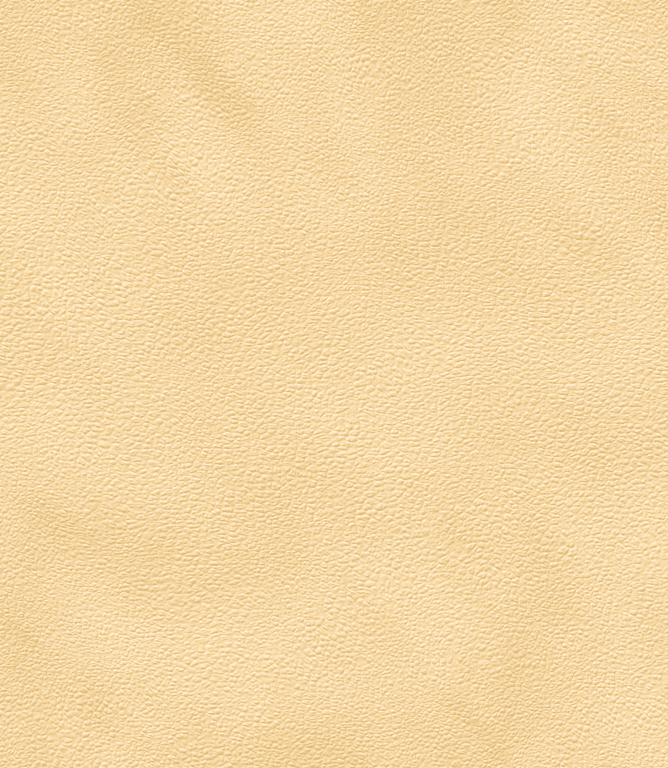
A Shadertoy shader for this texture:

```glsl
// Cream leather: fine embossed wrinkled grain with soft mottling and faint diagonal folds.

#define SHADE vec3(0.877, 0.735, 0.48)
#define BASE vec3(0.967, 0.847, 0.642)
#define SHINE vec3(1.0, 0.937, 0.815)
#define COARSE_CELLS vec2(84.0, 140.0)
#define FINE_CELLS vec2(142.0, 196.0)
#define LIGHT_STEP vec2(-0.0009, 0.0021)
#define RELIEF_GAIN 0.43
#define MOTTLE_GAIN 0.11
#define FOLD_GAIN 0.08

vec2 hash2(vec2 p) {
    vec3 q = fract(p.xyx * vec3(0.1031, 0.1030, 0.0973));
    q += dot(q, q.yzx + 33.33);
    return fract((q.xx + q.yz) * q.zy);
}

// Layered sines, each turned and bent by the other axis; roughly -1 to 1.
float layeredSines(vec2 p) {
    const mat2 turn = mat2(0.80, 0.60, -0.60, 0.80);
    float sum = 0.0, amplitude = 0.5;
    for (int i = 0; i < 5; i++) {
        p = turn * p * 1.7 + 1.3;
        sum += amplitude * sin(p.x + 1.4 * sin(p.y));
        amplitude *= 0.62;
    }
    return sum;
}

// Cellular height: rounded pebbles parted by creases.
float pebbleHeight(vec2 p) {
    vec2 cell = floor(p), local = p - cell;
    float nearest = 9.0, second = 9.0;
    for (int y = -1; y <= 1; y++) {
        for (int x = -1; x <= 1; x++) {
            vec2 offset = vec2(x, y);
            float d = length(offset + hash2(cell + offset) - local);
            second = min(second, max(nearest, d));
            nearest = min(nearest, d);
        }
    }
    return smoothstep(0.0, 0.6, second - nearest) - 0.4 * nearest;
}

// Slope towards the light: positive on lit flanks, negative in shadow.
float relief(vec2 p, vec2 cells) {
    return pebbleHeight(p * cells) - pebbleHeight((p + LIGHT_STEP) * cells);
}

void mainImage(out vec4 fragColor, in vec2 fragCoord) {
    vec2 p = fragCoord / iResolution.y;

    // Bend the grain so its direction wanders
    vec2 bend = vec2(layeredSines(p * 3.0 + 4.0), layeredSines(p * 3.0 + 17.0));
    vec2 jitter = vec2(layeredSines(p * 21.0), layeredSines(p * 21.0 + 9.0));
    vec2 skin = p + 0.016 * bend + 0.0028 * jitter + 5.0;

    // Coarse, wide wrinkles across the middle; finer grain elsewhere
    float patches = layeredSines(p * 4.0 + 31.0);
    float band = exp(-pow((p.y - 0.5 + 0.06 * patches) / 0.22, 2.0));
    float coarseness = clamp(band + 0.3 * patches, 0.0, 1.0);
    float grain = relief(skin, COARSE_CELLS) * mix(0.55, 0.95, coarseness)
                + relief(skin + 2.7, FINE_CELLS) * mix(0.75, 0.55, coarseness);

    // Soft stains and faint folds running down to the right
    float mottle = layeredSines(p * 8.0 + bend * 0.4 + 12.0);
    vec2 along = vec2(p.x - p.y, p.x + p.y) * 0.7071;
    float ridge = layeredSines(vec2(along.x * 4.0, along.y * 15.0) + 23.0);
    float folds = smoothstep(0.25, 0.9, ridge) * (1.0 - 0.8 * band);

    // Tone to colour
    float tone = 0.49 + RELIEF_GAIN * grain + MOTTLE_GAIN * mottle * (1.0 - 0.5 * band)
               + 0.02 * band - FOLD_GAIN * folds;
    tone = clamp(tone, 0.0, 1.0);
    vec3 colour = tone < 0.5 ? mix(SHADE, BASE, tone * 2.0)
                             : mix(BASE, SHINE, tone * 2.0 - 1.0);
    fragColor = vec4(colour, 1.0);
}
```
